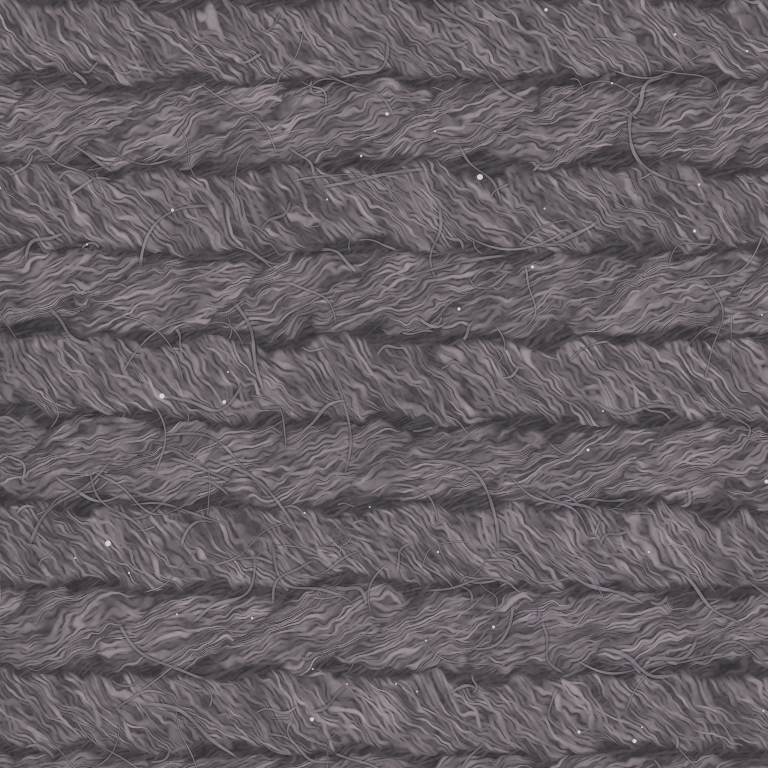
This texture is drawn by a Shadertoy shader. Its source:

```glsl
const float ROW_PERIOD = 0.2197;     // one smooth ridge plus one braided row
const float RIDGE_CENTRE = 0.948;    // height of the topmost ridge
const float LEAVES_ACROSS = 6.0;     // braid leaves per canvas width
const float LEAF_SHEAR = 0.32;
const float STRAND_DENSITY = 165.0;  // strands per canvas height
const float STRAND_WAVE = 0.024;
const float RAGGED = 0.32;           // unevenness of the row edges
const int HAIR_COUNT = 250;
const float HAIR_WIDTH = 0.0015;
const int SPECK_COUNT = 44;
const vec3 SHADOW = vec3(0.195, 0.185, 0.195);
const vec3 LIGHT = vec3(0.675, 0.625, 0.660);
const vec3 HAIR = vec3(0.52, 0.49, 0.53);
const vec3 SPECK = vec3(0.88, 0.88, 0.90);

float hash(vec2 p) {
    return fract(sin(dot(p, vec2(127.1, 311.7))) * 43758.545);
}

float noise(vec2 p) {
    vec2 i = floor(p), f = fract(p);
    f = f * f * (3.0 - 2.0 * f);
    return mix(mix(hash(i), hash(i + vec2(1, 0)), f.x),
               mix(hash(i + vec2(0, 1)), hash(i + vec2(1, 1)), f.x), f.y);
}

// Overlapping layers of round strands; q = (along, across)
float strands(vec2 q, float seed) {
    float top = 0.0;
    for (int i = 0; i < 3; i++) {
        float k = float(i);
        vec2 s = q;
        s.y += STRAND_WAVE * (noise(q * vec2(16.0, 26.0) + seed + 17.0 * k) - 0.5);
        s.y += 0.006 * (noise(q * vec2(60.0, 70.0) + seed + 9.0 * k) - 0.5);
        s.y += (k - 1.0) * 0.18 * q.x;
        s.y *= STRAND_DENSITY * (1.0 - 0.1 * k);
        float id = floor(s.y) + 57.0 * k;
        float across = abs(2.0 * fract(s.y) - 1.0);
        float own = hash(vec2(id, seed));
        float level = mix(noise(vec2(s.x * 38.0 + 31.0 * own, id)), own, 0.25);
        top = max(top, (1.0 - across * across * across) * (0.02 + 0.98 * level));
    }
    return pow(top, 1.35);
}

// Strand ends push the row edge in and out
float ragged(vec2 q, float y) {
    return abs(y) * (1.0 + RAGGED * (noise(q * vec2(14.0, 95.0)) - 0.25));
}

// Smooth ridge of slanting strands falling to the right
float ridge(vec2 p, float y, float row) {
    float h = y * ROW_PERIOD * 0.25;
    vec2 q = vec2(0.73 * p.x - 0.68 * h, 0.68 * p.x + 0.73 * h - 1.6 * h * h);
    float lump = 0.10 * sin(6.2832 * (p.x * LEAVES_ACROSS + hash(vec2(row, 5.0)))) * y;
    float body = 1.0 - smoothstep(0.80, 1.1, ragged(q, y + lump));
    return body * (0.07 + 0.85 * strands(q, row * 3.1));
}

// Row of leaning leaves with dark notches between them
float braid(vec2 p, float y, float row) {
    float u = p.x * LEAVES_ACROSS - 0.15 + 0.4 * hash(vec2(row, 2.0));
    u += 0.3 * (noise(vec2(p.x * 4.0, row)) - 0.5) + 0.16 * (noise(p * 34.0) - 0.5);
    u -= LEAF_SHEAR * y + 0.06 * sin(3.1416 * y);
    float leaf = floor(u);
    float c = fract(u) - 0.5;
    float seed = hash(vec2(leaf, row));
    float x = p.x - (leaf + 0.5) / LEAVES_ACROSS;
    float h = y * ROW_PERIOD * 0.25;
    float tilt = mix(0.22, 0.44, seed);
    vec2 q = vec2(x, h * (1.0 + 1.6 * c * c) - tilt * x);
    float edge = 0.85 * pow(abs(2.0 * c), 5.0) + pow(ragged(q + seed, y), 5.0);
    float body = 1.0 - smoothstep(0.5, 1.55, edge);
    body *= mix(0.72, 1.0, smoothstep(-0.5, -0.36, c));
    return body * (0.08 + 0.85 * strands(q, 40.0 * seed + row));
}

// Loose curved hairs, half of them gathered along the seams
void addHairs(inout vec3 col, vec2 p, float px) {
    for (int i = 0; i < HAIR_COUNT; i++) {
        float k = float(i);
        vec2 centre = vec2(hash(vec2(k, 1.0)), hash(vec2(k, 2.0)));
        float seam = RIDGE_CENTRE + ROW_PERIOD * (0.5 * floor(centre.y * 9.0) - 4.25);
        if (i % 2 == 0) centre.y = seam + 0.04 * (hash(vec2(k, 3.0)) - 0.5);
        float halfLength = mix(0.012, 0.085, pow(hash(vec2(k, 4.0)), 2.2));
        vec2 d = p - centre;
        if (dot(d, d) > 3.0 * halfLength * halfLength) continue;
        float a = 3.1416 * hash(vec2(k, 5.0));
        if (i % 3 > 0) a = 1.6 * (hash(vec2(k, 5.0)) - 0.5);
        vec2 q = vec2(cos(a) * d.x + sin(a) * d.y, cos(a) * d.y - sin(a) * d.x);
        float t = q.x / halfLength;
        float bend = 1.2 * (hash(vec2(k, 6.0)) - 0.5);
        float twist = 0.26 * (hash(vec2(k, 7.0)) - 0.5);
        float curve = halfLength * (bend * t * t + twist * sin(4.0 * t));
        float slope = 2.0 * bend * t + 4.0 * twist * cos(4.0 * t);
        float dist = abs(q.y - curve) / sqrt(1.0 + slope * slope);
        float ends = 1.0 - smoothstep(0.8, 1.0, abs(t));
        float width = HAIR_WIDTH * mix(0.5, 1.4, hash(vec2(k, 8.0)));
        width *= 0.7 + 0.6 * noise(vec2(q.x * 70.0, k));
        col *= 1.0 - 0.25 * ends * (1.0 - smoothstep(width, 2.6 * width, dist));
        float cover = ends * (1.0 - smoothstep(width - px, width + px, dist));
        col = mix(col, HAIR * mix(0.82, 1.2, noise(vec2(q.x * 45.0, k + 0.5))), 0.8 * cover);
    }
}

void mainImage(out vec4 fragColor, in vec2 fragCoord) {
    vec2 p = fragCoord / iResolution.y;
    float px = 0.7 / iResolution.y;

    // Alternating rows with frayed seams: y runs from -1 to 1 within each
    float wave = 0.014 * (noise(p * vec2(6.0, 4.0)) - 0.5);
    wave += 0.016 * (noise(p * vec2(28.0, 24.0)) - 0.5) + 0.008 * (noise(p * 85.0) - 0.5);
    float s = 2.0 * (p.y + wave - RIDGE_CENTRE) / ROW_PERIOD + 0.5;
    float row = floor(s);
    float y = 2.0 * fract(s) - 1.0;
    float tone = mod(row, 2.0) < 0.5 ? ridge(p, y, row) : braid(p, y, row);

    // Dim strands deep in the gaps, then uneven wear and fine grain
    tone = max(tone, 0.38 * strands(vec2(p.x + 0.4 * p.y, p.y - 0.4 * p.x), 9.0));
    tone *= 0.94 + 0.12 * noise(p * 9.0 + 4.0);
    tone += 0.10 * (noise(p * 260.0) - 0.5);
    vec3 col = mix(SHADOW, LIGHT, clamp(tone, 0.0, 1.0));
    addHairs(col, p, px);

    // Bright dust specks
    for (int i = 0; i < SPECK_COUNT; i++) {
        vec2 k = vec2(float(i), 71.0);
        float radius = mix(0.0012, 0.004, pow(hash(k + 2.0), 4.0));
        float dist = length(p - vec2(hash(k), hash(k + 1.0)));
        col = mix(col, SPECK, 0.85 * (1.0 - smoothstep(radius - px, radius + px, dist)));
    }
    fragColor = vec4(col, 1.0);
}
```
